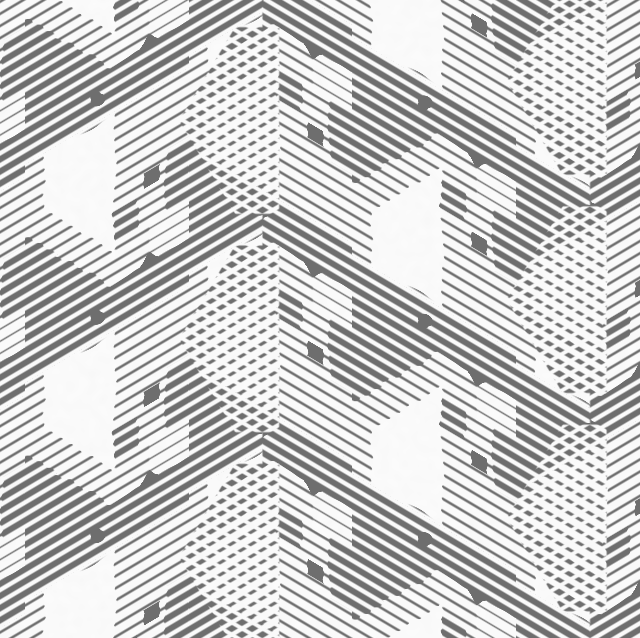
Write a WebGL 2 fragment shader that draws this pattern.

```glsl
#version 300 es
precision highp float;
// Grey slanted stripes whose width jumps between triangular patches.
// Columns mirror each other, folding the stripes into chevrons; at each
// fold the two stripe directions cross and break up into dashes.

#define UNITS 768.0      // design units across the canvas
#define COLUMN 393.0     // distance between folds
#define ROW 262.0        // vertical repeat
#define FOLD_X 315.0     // position of the first fold
#define LINES 18.0       // stripes per vertical repeat
#define SOFT 1.5         // edge softness in design units
#define DARK 0.58        // stripe share of the heavy patches
#define THIN 0.24        // stripe share of the light patches
#define PALE 0.13        // stripe share of the faintest patches
#define WEAR 9.0         // raggedness of the patch borders

uniform vec2 u_resolution;
out vec4 outColor;

const vec3 PAPER = vec3(0.98);
const vec3 INK = vec3(0.43);
const float PITCH = ROW / LINES;
const float HALF_COLUMN = 0.5 * COLUMN;
// Slope that moves one pitch per half column, so stripes join up.
const float SLOPE = (0.5 * ROW - PITCH) / HALF_COLUMN;

vec2 gradient(vec2 cell) {
    vec2 k = vec2(dot(cell, vec2(127.1, 311.7)), dot(cell, vec2(269.5, 183.3)));
    return 2.0 * fract(sin(k) * 43758.5) - 1.0;
}

float gradientNoise(vec2 p) {
    vec2 i = floor(p), f = fract(p);
    vec2 u = f * f * f * (f * (f * 6.0 - 15.0) + 10.0);
    vec2 e = vec2(0.0, 1.0);
    float low = mix(dot(gradient(i), f), dot(gradient(i + e.yx), f - e.yx), u.x);
    float high = mix(dot(gradient(i + e), f - e), dot(gradient(i + 1.0), f - 1.0), u.x);
    return mix(low, high, u.y);
}

// Soft mask: 1 where the signed amount is positive.
float inside(float amount) { return smoothstep(-SOFT, SOFT, amount); }

float box(vec2 p, vec2 center, vec2 halfSize) {
    vec2 d = halfSize - abs(p - center);
    return inside(min(d.x, d.y));
}

// Stripe share at a point, from the patches of one staggered cell.
float stripeShare(vec2 p) {
    float n = floor(p.x / HALF_COLUMN);
    float x = p.x - n * HALF_COLUMN;
    float h = mod(p.y - 0.5 * ROW * n - SLOPE * x, ROW);
    vec2 cell = vec2(x, h);
    // Ragged ends, stepped from stripe to stripe
    float rag = WEAR * gradientNoise(vec2(x / 24.0, floor(h / PITCH) * 1.37 + 0.4));

    float share = THIN;
    // Faint patch, then the blank triangle with its tapering tip
    share = mix(share, PALE, box(cell, vec2(173.0, 82.0), vec2(24.0, 27.0)));
    float blank = min(min(h - 222.0 + 1.21 * x, 258.0 - h), min(107.0 - x, x - 24.0));
    share = mix(share, 0.0, inside(blank + rag));
    // Heavy triangle running out into a band, and its stepped left side
    share = mix(share, DARK, inside(max(178.0 - 1.19 * x, 56.0) + rag - h));
    share = mix(share, DARK, box(cell, vec2(184.0 + rag, 142.0), vec2(15.0, 38.0)));
    share = mix(share, DARK, box(cell, vec2(121.0 + rag, 123.0), vec2(14.0, 18.0)));
    // Solid tabs and knot
    share = mix(share, 1.3, box(cell, vec2(152.0, 157.0), vec2(9.0)));
    share = mix(share, 1.3, inside(10.0 - abs(x - 149.0) - max(h - 58.0, 0.0))
                            * inside(h - 52.0));
    share = mix(share, 1.3, inside(8.0 - length(vec2(x - 87.0, h - 27.0 + SLOPE * (x - 87.0)))));
    return share;
}

float stripes(vec2 p, float share) {
    float v = (p.y - SLOPE * p.x) / PITCH - 0.152;
    float d = abs(fract(v) - 0.5) * PITCH;
    return inside(0.5 * share * PITCH - d) * smoothstep(0.0, 0.12, share);
}

void main() {
    vec2 p = gl_FragCoord.xy / u_resolution.x * UNITS;

    // Falling and rising stripe layers, mirror images of each other
    vec2 falling = vec2(p.x - 423.0, 721.0 - p.y);
    vec2 rising = vec2(p.x - 423.0, p.y - 568.0);

    // Nearest fold, and the layer on either side of it
    float column = (p.x - FOLD_X) / COLUMN;
    float fold = floor(column + 0.5);
    float dx = (column - fold) * COLUMN;
    bool isEven = mod(fold, 2.0) < 0.5;
    vec2 leftP = isEven ? rising : falling;
    vec2 rightP = isEven ? falling : rising;
    float leftShare = stripeShare(leftP);
    float rightShare = stripeShare(rightP);
    float ink = mix(stripes(leftP, leftShare), stripes(rightP, rightShare), inside(dx));

    // Crossed stripes beside the fold: dashes where light, lozenges where heavy
    float dy = abs(mod(rightP.y - 100.0 + 0.5 * ROW, ROW) - 0.5 * ROW);
    float zone = inside(dx + 100.0 - 0.6 * dy) * inside(20.0 - dx) * inside(112.0 - dy);
    float dashShare = mix(0.3, DARK, min(rightShare / DARK, 1.0));
    float crossed = stripes(leftP, dashShare) * stripes(rightP, 0.62);
    ink = mix(ink, crossed, zone);

    // Slight mottling of the paper
    vec3 paper = PAPER + 0.012 * gradientNoise(p / 13.0);
    outColor = vec4(mix(paper, INK, ink), 1.0);
}
```
